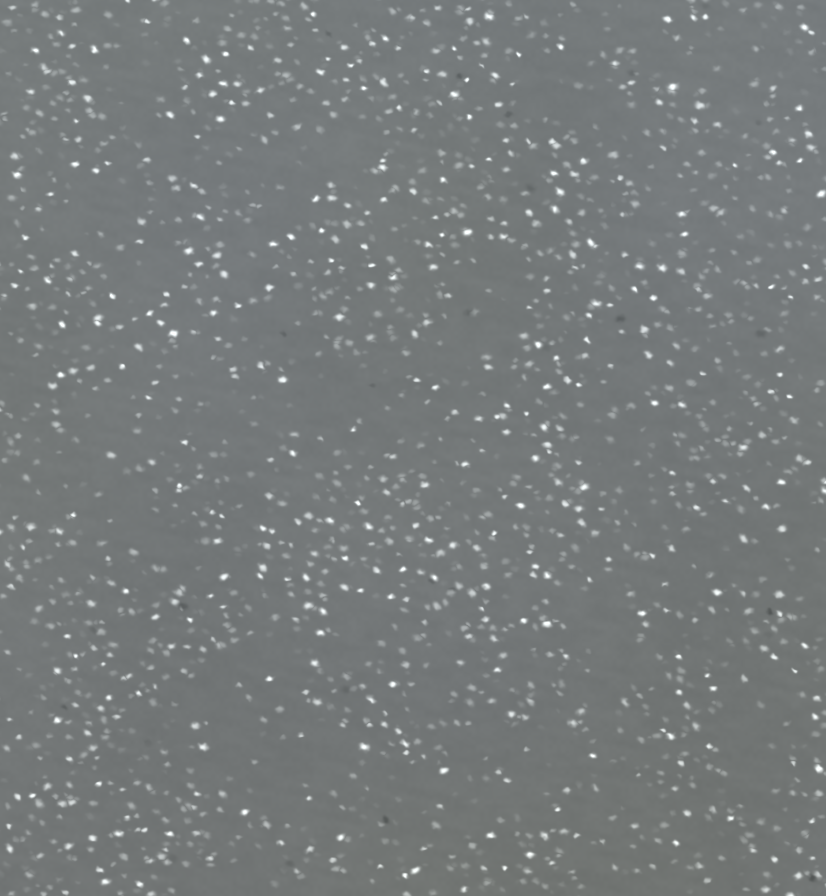
Reproduce this texture procedurally as a WebGL 2 fragment shader.

```glsl
#version 300 es
precision highp float;
// Dull grey metallic surface strewn with small bright glitter flecks.
// Jittered grids of tilted soft ellipses, thinned by a cluster noise,
// lie over a faintly mottled and streaked base with a vertical gradient.

uniform vec2 u_resolution;
out vec4 outColor;

// Integer hash giving three independent values in 0..1
vec3 hash3(vec2 cell, float seed) {
    uvec3 v = uvec3(ivec3(cell, seed) + 4096) * 1664525u + 1013904223u;
    v.x += v.y * v.z; v.y += v.z * v.x; v.z += v.x * v.y;
    v ^= v >> 16u;
    v.x += v.y * v.z; v.y += v.z * v.x; v.z += v.x * v.y;
    return vec3(v >> 8u) / 16777216.0;
}

float valueNoise(vec2 p, float seed) {
    vec2 i = floor(p), f = fract(p);
    f = f * f * (3.0 - 2.0 * f);
    float low = mix(hash3(i, seed).x, hash3(i + vec2(1, 0), seed).x, f.x);
    float high = mix(hash3(i + vec2(0, 1), seed).x, hash3(i + vec2(1, 1), seed).x, f.x);
    return mix(low, high, f.y);
}

// One layer of flecks: brightness runs from faint to peak, skewed towards faint
float flecks(vec2 p, float cellSize, float density, float radius,
             float faint, float peak, float seed) {
    vec2 home = floor(p / cellSize);
    float light = 0.0;
    for (int y = -1; y <= 1; y++)
    for (int x = -1; x <= 1; x++) {
        vec2 cell = home + vec2(x, y);
        vec3 place = hash3(cell, seed);
        vec3 look = hash3(cell, seed + 1.0);
        vec2 center = (cell + place.xy) * cellSize;
        float cluster = smoothstep(0.2, 0.8, valueNoise(center * 13.0, 40.0));
        if (place.z > density * mix(0.45, 1.55, cluster)) continue;

        // Mostly wide, leaning down to the right
        float angle = -0.25 + (look.x - 0.5) * 1.3;
        vec2 axis = vec2(cos(angle), sin(angle));
        vec2 d = p - center;
        d = vec2(dot(d, axis), dot(d, vec2(-axis.y, axis.x)));
        d /= radius * mix(0.75, 1.25, look.y) * vec2(1.2, 0.84);
        float strength = mix(faint, peak, pow(look.z, 1.6));
        light = max(light, strength * exp(-pow(length(d), 2.6)));
    }
    return light;
}

void main() {
    vec2 p = gl_FragCoord.xy / u_resolution.y;

    // Base tone: lighter and cooler towards the top, softly mottled
    float mottle = valueNoise(p * 5.0, 10.0) - 0.5;
    vec2 slanted = vec2(p.x - 0.2 * p.y, p.y + 0.2 * p.x);
    float streak = valueNoise(slanted * vec2(45.0, 110.0), 11.0) - 0.5;
    float grain = valueNoise(p * 210.0, 12.0) - 0.5;
    vec3 color = mix(vec3(0.446, 0.460, 0.456), vec3(0.462, 0.482, 0.489), p.y);
    color += 0.016 * mottle + 0.018 * streak + 0.010 * grain;
    color.b += 0.012 * (valueNoise(p * 4.0, 13.0) - 0.5);

    // Ragged fleck outlines
    vec2 ragged = p + 0.0022 * (vec2(valueNoise(p * 240.0, 20.0),
                                     valueNoise(p * 240.0, 21.0)) - 0.5);
    float bright = flecks(ragged, 0.020, 0.40, 0.0033, 0.13, 0.60, 30.0);
    float dim = flecks(ragged, 0.016, 0.38, 0.0031, 0.03, 0.20, 32.0);
    float pits = flecks(ragged, 0.050, 0.05, 0.0040, 0.03, 0.12, 34.0);

    color += max(bright, dim) * vec3(0.98, 1.0, 1.0) - pits;
    outColor = vec4(clamp(color, 0.0, 1.0), 1.0);
}
```
